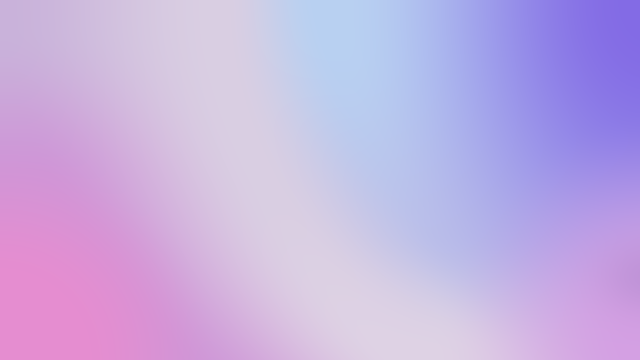
This background is drawn by a Shadertoy shader. Its source:

```glsl
// A soft pastel gradient: a pale curved ridge parts mauve on the left from
// sky blue on the right, with pink, violet and lilac glows in the corners.
// Each layer is one smoothstep or Gaussian weight mixed over the last.

vec3 rgb(float r, float g, float b) {
    return vec3(r, g, b) / 255.0;
}

// Weight that is 1 within the inner radius and fades to 0 at the outer one.
float glow(vec2 offset, float inner, float outer) {
    return 1.0 - smoothstep(inner, outer, length(offset));
}

void mainImage(out vec4 fragColor, in vec2 fragCoord) {
    // Height runs 0 to 1; corners follow the canvas width.
    vec2 p = fragCoord / iResolution.y;
    float right = iResolution.x / iResolution.y;
    p.x *= 1.7778 / right;
    float depth = 1.0 - p.y;

    // Signed horizontal distance from the curved pale ridge.
    float side = p.x - (0.62 + 0.5 * depth * depth);
    vec3 color = mix(rgb(217.0, 206.0, 226.0), rgb(222.0, 210.0, 228.0),
                     smoothstep(0.5, 1.0, depth));

    // Mauve left of the ridge, richer lower down.
    vec3 mauve = mix(rgb(201.0, 178.0, 218.0), rgb(206.0, 150.0, 215.0),
                     smoothstep(0.08, 0.5, depth));
    color = mix(color, mauve, smoothstep(0.02, 0.62, -side));

    // Sky blue right of the ridge, fading out near the bottom.
    vec3 sky = mix(rgb(184.0, 208.0, 241.0), rgb(188.0, 192.0, 233.0),
                   smoothstep(0.1, 0.75, depth));
    float skyWidth = mix(0.26, 0.45, depth);
    color = mix(color, sky, smoothstep(0.0, skyWidth, side) * smoothstep(0.0, 0.35, p.y));

    // Corner glows: pink, violet, then lilac.
    color = mix(color, rgb(229.0, 141.0, 208.0), glow(p, 0.22, 0.62));
    vec2 fromViolet = (p - vec2(1.8, 1.0)) * vec2(1.0, 0.7);
    color = mix(color, rgb(131.0, 107.0, 229.0), glow(fromViolet, 0.05, 0.85));
    color = mix(color, rgb(212.0, 160.0, 227.0), glow(p - vec2(1.85, 0.05), 0.1, 0.65));

    // Dusky patch on the right edge.
    vec2 fromDusk = (p - vec2(1.8, 0.23)) / vec2(0.13, 0.1);
    color = mix(color, rgb(186.0, 143.0, 212.0), 0.75 * exp(-dot(fromDusk, fromDusk)));

    fragColor = vec4(color, 1.0);
}
```
